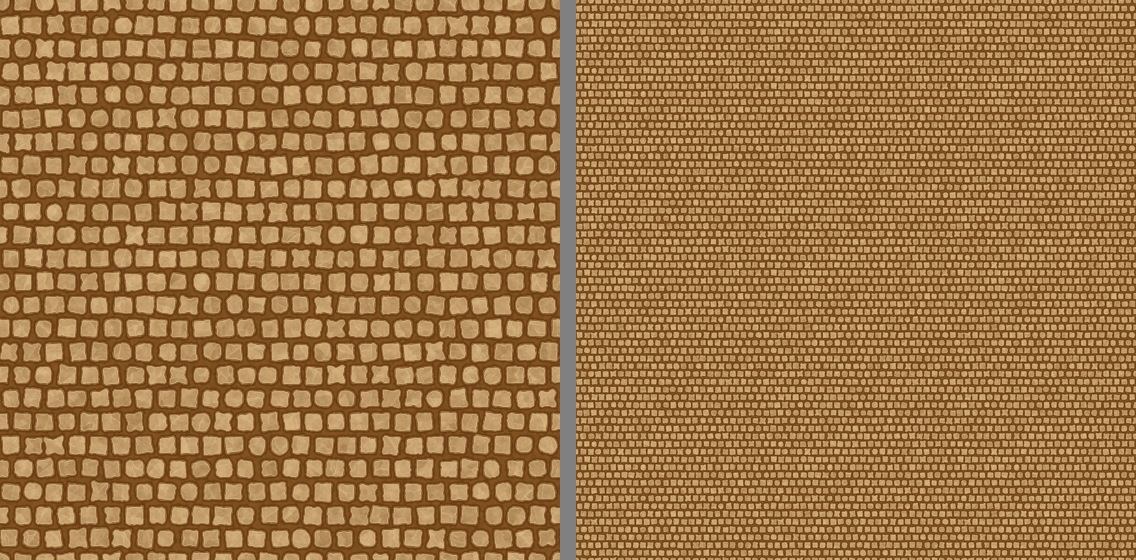
Left: one tile. Right: repeated 3 by 3.
This texture is drawn by a Shadertoy shader. Its source:

```glsl
// Tan cobblestones in 24 staggered rows of 25, set in dark brown mortar.
// Each stone is a jittered rounded box; the nearest one gives the distance that
// drives mortar, bevel and worn rim. Random branching lines split its face.

const vec2 GRID = vec2(25.0, 24.0);

float hash(vec2 p) {
    return fract(sin(dot(p, vec2(127.1, 311.7))) * 43758.5453);
}

// Value noise in grid units that wraps with the canvas; scale must be whole
float noise(vec2 p, float scale) {
    p *= scale;
    vec2 period = GRID * scale;
    vec2 i = floor(p), f = fract(p);
    f = f * f * (3.0 - 2.0 * f);
    vec2 a = mod(i, period), b = mod(i + 1.0, period);
    return mix(mix(hash(a), hash(vec2(b.x, a.y)), f.x),
               mix(hash(vec2(a.x, b.y)), hash(b), f.x), f.y);
}

// Signed distance to one stone: tilted, tapered, from square to nearly round
float stoneDistance(vec2 q, vec2 id) {
    float tilt = (hash(id + 3.1) - 0.5) * 0.22;
    q = mat2(cos(tilt), sin(tilt), -sin(tilt), cos(tilt)) * q;
    q *= 1.0 + (vec2(hash(id + 5.3), hash(id + 6.7)) - 0.5) * 0.35 * q.yx;
    vec2 size = vec2(0.395, 0.385) + (vec2(hash(id + 8.9), hash(id + 9.4)) - 0.5) * 0.06;
    float corner = mix(0.10, 0.34, pow(hash(id + 11.2), 2.5));
    vec2 e = abs(q) - size + corner;
    float d = length(max(e, 0.0)) + min(max(e.x, e.y), 0.0) - corner;
    // A few stones have hollowed sides
    float hollow = 0.045 * smoothstep(0.75, 1.0, hash(id + 13.6));
    return d + hollow * cos(4.0 * atan(q.y, q.x + 1e-5)) * smoothstep(0.1, 0.3, length(q));
}

void mainImage(out vec4 fragColor, in vec2 fragCoord) {
    vec2 p = fragCoord / iResolution.xy * GRID + vec2(0.0, 0.58);
    float px = GRID.x / iResolution.x;

    float coarse = noise(p, 4.0);
    float medium = noise(p + 7.0, 9.0);
    float fine = noise(p + 3.0, 20.0);
    float wobble = (coarse - 0.5) * 0.055 + (medium - 0.5) * 0.045;

    // Nearest stone among the neighbouring cells
    float d = 10.0;
    vec2 id = vec2(0.0), local = vec2(0.0);
    for (int y = -1; y <= 1; y++) {
        float row = floor(p.y) + float(y);
        float x0 = p.x + mix(0.5, 0.05, mod(row, 2.0));
        for (int x = -1; x <= 1; x++) {
            float column = floor(x0) + float(x);
            vec2 cell = mod(vec2(column, row), GRID);
            vec2 jitter = vec2(hash(cell + 17.3), hash(cell + 19.8)) - 0.5;
            vec2 q = vec2(x0 - column, p.y - row) - 0.5 - jitter * vec2(0.11, 0.06);
            float stone = stoneDistance(q, cell);
            if (stone < d) {
                d = stone;
                id = cell;
                local = q;
            }
        }
    }
    d += wobble;

    // Mortar: dark against the stones, lighter along the middle of the joint
    vec3 mortar = mix(vec3(0.415, 0.235, 0.075), vec3(0.495, 0.315, 0.125),
                      smoothstep(0.04, 0.13, d));
    mortar *= 0.95 + 0.10 * medium;

    // Face: a tone per stone, facets and pale veins that branch off each other
    float tone = 0.64 + (hash(id + 23.1) - 0.5) * 0.42;
    float vein = 0.0, branch = 1.0;
    for (int i = 0; i < 3; i++) {
        vec2 seed = id + 31.7 + 7.3 * float(i);
        float angle = 6.2832 * hash(seed);
        float s = dot(local, vec2(cos(angle), sin(angle))) - (hash(seed + 2.9) - 0.5) * 0.4;
        s += (coarse - 0.5) * 0.16 + (medium - 0.5) * 0.06;
        float side = smoothstep(-px, px, s);
        float strength = hash(seed + 4.1) * (0.4 + 0.6 * coarse);
        vein += branch * strength * (1.0 - smoothstep(0.005, 0.02 + px * 0.7, abs(s)));
        tone += branch * (side - 0.5) * (hash(seed + 6.3) - 0.5) * 0.5;
        branch *= side;
    }
    tone += (coarse - 0.5) * 0.32 + (medium - 0.5) * 0.25 + (fine - 0.5) * 0.18;
    vec3 face = mix(vec3(0.64, 0.48, 0.29), vec3(0.82, 0.68, 0.48), clamp(tone, 0.0, 1.1));
    face = mix(face, vec3(0.87, 0.75, 0.55), min(vein, 1.0) * 0.65);

    // Worn rim: a broken light line just inside a brown bevel
    float rim = 1.0 - smoothstep(0.005, 0.03 + px * 0.4, abs(d + 0.065));
    face = mix(face, vec3(0.84, 0.71, 0.51), rim * (0.25 + 0.55 * medium));
    vec3 bevel = vec3(0.57, 0.395, 0.205) * (0.92 + 0.16 * fine);
    face = mix(face, bevel, smoothstep(-0.06, -0.015, d));

    vec3 color = mix(face, mortar, smoothstep(-px * 0.5, px * 0.5, d - 0.012));
    fragColor = vec4(color, 1.0);
}
```
